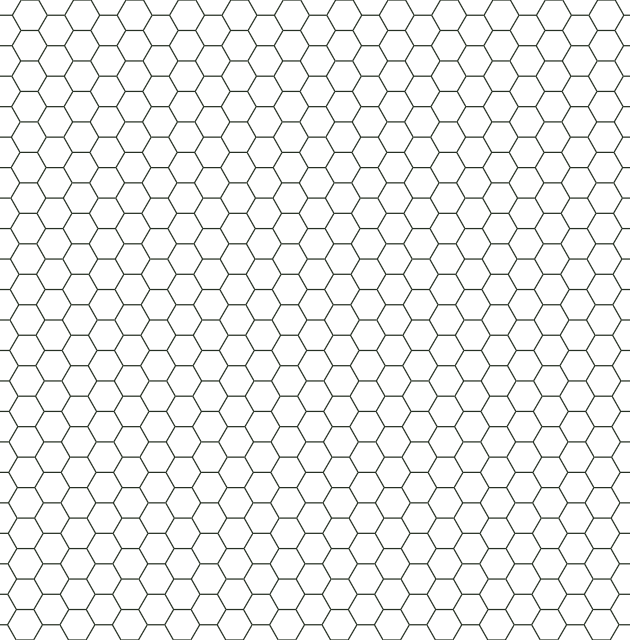
This pattern is drawn by a Shadertoy shader. Its source:

```glsl
const float COLUMNS = 12.02;
const float ROWS = 21.0;
const float LEFT_OFFSET = 0.0395;   // first column centre at the base
const float LEAN = 0.008;           // sideways drift over the full height
const float LINE_WIDTH = 1.0 / 512.0;
const vec3 PAPER = vec3(1.0);
const vec3 INK = vec3(0.15, 0.19, 0.14);
const float SQRT3 = sqrt(3.0);

// Offset to the nearest centre of a flat-topped hexagon lattice of unit height
vec2 hexOffset(vec2 p) {
    vec2 period = vec2(SQRT3, 1.0);
    vec2 a = mod(p + vec2(0.5 * SQRT3, 0.0), period) - 0.5 * period;
    vec2 b = mod(p + vec2(0.0, 0.5), period) - 0.5 * period;
    return dot(a, a) < dot(b, b) ? a : b;
}

// Distance from a point inside a hexagon of unit height to its outline
float hexEdgeDistance(vec2 offset) {
    vec2 q = abs(offset);
    return 0.5 - max(q.y, 0.5 * (SQRT3 * q.x + q.y));
}

// Pixel coverage of a line around a zero distance
float lineCoverage(float dist, float width, float pixel) {
    return clamp(0.5 + (0.5 * width - dist) / pixel, 0.0, 1.0);
}

void mainImage(out vec4 fragColor, in vec2 fragCoord) {
    vec2 uv = fragCoord / iResolution.xy;

    // Slightly leaning lattice, measured in hexagon heights
    float x = uv.x - LEFT_OFFSET - LEAN * uv.y;
    vec2 p = vec2(x * COLUMNS * SQRT3, uv.y * ROWS);

    // Thin outlines on plain paper
    float dist = hexEdgeDistance(hexOffset(p)) / ROWS;
    float ink = lineCoverage(dist, LINE_WIDTH, 1.0 / iResolution.y);
    fragColor = vec4(mix(PAPER, INK, ink), 1.0);
}
```
